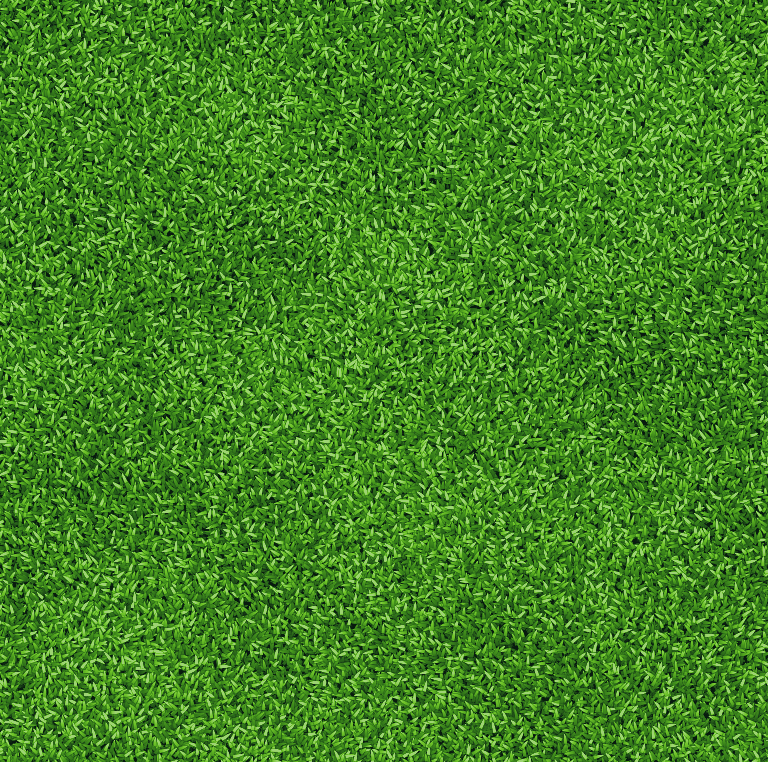
Give the GLSL for this texture, as a Shadertoy shader.

```glsl
vec4 hash4(vec2 p) {
    vec4 q = fract(p.xyxy * vec4(0.1031, 0.1030, 0.0973, 0.1099));
    q += dot(q, q.wzxy + 33.33);
    return fract((q.xxyz + q.yzzw) * q.zywx);
}

float valueNoise(vec2 p) {
    vec2 cell = floor(p), f = fract(p);
    f = f * f * (3.0 - 2.0 * f);
    float low = mix(hash4(cell).x, hash4(cell + vec2(1, 0)).x, f.x);
    float high = mix(hash4(cell + vec2(0, 1)).x, hash4(cell + vec2(1, 1)).x, f.x);
    return mix(low, high, f.y);
}

// Distance to a bent, tapered blade; y also returns root-to-tip position
vec2 blade(vec2 p, float angle, float halfLength, float bend) {
    float c = cos(angle), s = sin(angle);
    p = vec2(c * p.x + s * p.y, c * p.y - s * p.x);
    float along = clamp(0.5 + 0.5 * p.y / halfLength, 0.0, 1.0);
    p.x += bend * (along * along - 0.4);
    float halfWidth = 0.0021 * (1.0 - 0.85 * along * along * along);
    return vec2(max(abs(p.x) - halfWidth, abs(p.y) - halfLength), along);
}

float ramp(float a, float b, float x) {
    return clamp((x - a) / (b - a), 0.0, 1.0);
}

// Deep shade through leaf greens to pale highlights
vec3 grassColor(float tone) {
    vec3 color = mix(vec3(0.03, 0.10, 0.06), vec3(0.11, 0.28, 0.09), ramp(0.03, 0.19, tone));
    color = mix(color, vec3(0.18, 0.43, 0.10), ramp(0.19, 0.41, tone));
    color = mix(color, vec3(0.27, 0.58, 0.11), ramp(0.41, 0.66, tone));
    color = mix(color, vec3(0.44, 0.77, 0.16), ramp(0.66, 0.87, tone));
    return mix(color, vec3(0.62, 0.83, 0.45), ramp(0.89, 1.03, tone));
}

void mainImage(out vec4 fragColor, in vec2 fragCoord) {
    vec2 p = fragCoord / iResolution.y;
    float soft = max(0.0005, 0.55 / iResolution.y);
    float tone = 0.04;

    // Stacked layers of blades, from the shaded floor up
    for (int layer = 0; layer < 8; layer++) {
        float height = float(layer) / 7.0;
        vec2 shift = vec2(0.37, 0.61) * float(layer);
        vec2 grid = p * 95.0 + shift;
        for (int k = 0; k < 9; k++) {
            vec2 cell = floor(grid) + vec2(k % 3 - 1, k / 3 - 1);
            vec4 rnd = hash4(cell + 137.0 * float(layer) + 11.0);
            vec4 rnd2 = fract(rnd.wxyz * 37.0);
            vec2 root = (cell + rnd.xy - shift) / 95.0;

            // Neighbouring blades share a loose lean
            float lean = 2.0 * (valueNoise(root * 7.0 + 20.0) - 0.5);
            float angle = lean + 2.7 * (rnd.z - 0.5);
            vec2 shape = blade(p - root, angle, mix(0.0042, 0.0074, rnd2.x),
                               0.005 * (rnd2.y - 0.5));

            // Contact shadow, then the lit blade
            tone *= 1.0 - 0.36 * smoothstep(0.0019, -0.0004, shape.x);
            float lit = mix(0.25, 0.78, height) + 0.54 * (rnd.w - 0.5)
                      + 0.26 * (shape.y - 0.5);
            tone = mix(tone, max(lit, 0.02), smoothstep(soft, -soft, shape.x));
        }
    }

    // Broad patches and overall contrast
    tone += 0.12 * (valueNoise(p * 6.0 + 50.0) - 0.5);
    tone = 0.5 + 1.18 * (tone - 0.48);
    fragColor = vec4(grassColor(tone), 1.0);
}
```
